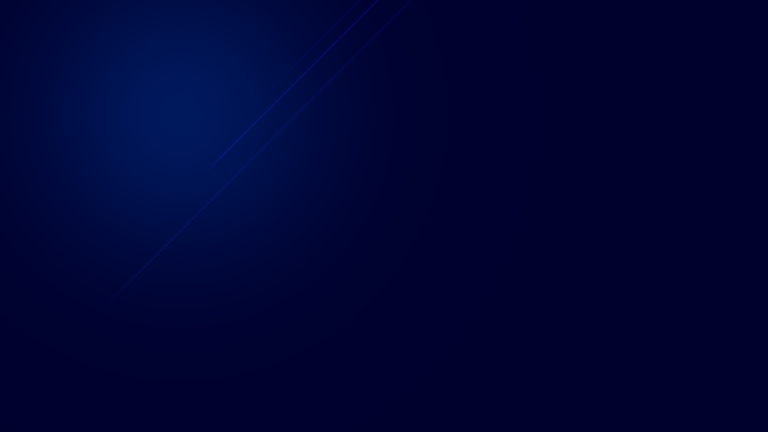
Reproduce this background procedurally as a WebGL 2 fragment shader.

```glsl
#version 300 es
precision highp float;
// A deep navy field lit by one soft blue glow at the upper left,
// crossed by three thin diagonal streaks that rise to the top edge.
// The glow is a Gaussian; each streak is the distance to a 45 degree line.

#define GLOW_CENTER vec2(0.417, 0.735)
#define GLOW_SPREAD 0.110
#define STREAK_WIDTH 0.0013
#define STREAK_COUNT 3

uniform vec2 u_resolution;
out vec4 fragColor;

const vec3 NAVY = vec3(0.0, 0.003, 0.178);
const vec3 GLOW = vec3(0.0, 0.093, 0.185);
const vec3 STREAK_LOW = vec3(0.02, 0.14, 0.62);
const vec3 STREAK_HIGH = vec3(0.03, 0.02, 0.58);

// Each streak: offset (x - y), height of its lower end, strength
const vec3 STREAKS[STREAK_COUNT] = vec3[](
    vec3(-0.167, 0.725, 0.28),
    vec3(-0.125, 0.586, 0.75),
    vec3(-0.048, 0.250, 0.38)
);

float glow(vec2 p) {
    vec2 d = p - GLOW_CENTER;
    return exp(-dot(d, d) / GLOW_SPREAD);
}

// Coverage of a 45 degree line, fading in above its lower end
float streak(vec2 p, vec3 s, float pixel) {
    float dist = abs(p.x - p.y - s.x) * 0.70711;
    float halfWidth = 0.5 * STREAK_WIDTH;
    float edge = 0.75 * pixel;
    float line = 1.0 - smoothstep(max(halfWidth - edge, 0.0), halfWidth + edge, dist);
    float fade = smoothstep(s.y - 0.005, s.y + mix(0.25, 0.01, s.z), p.y);
    return line * fade * s.z;
}

void main() {
    // Height runs from 0 to 1, width follows the aspect ratio
    vec2 p = gl_FragCoord.xy / u_resolution.y;
    float pixel = 1.0 / u_resolution.y;

    vec3 color = NAVY + GLOW * glow(p);

    // Streaks shift from blue to violet blue toward the top
    vec3 tint = mix(STREAK_LOW, STREAK_HIGH, smoothstep(0.6, 1.0, p.y));
    for (int i = 0; i < STREAK_COUNT; i++) {
        color = mix(color, tint, streak(p, STREAKS[i], pixel));
    }

    fragColor = vec4(color, 1.0);
}
```
